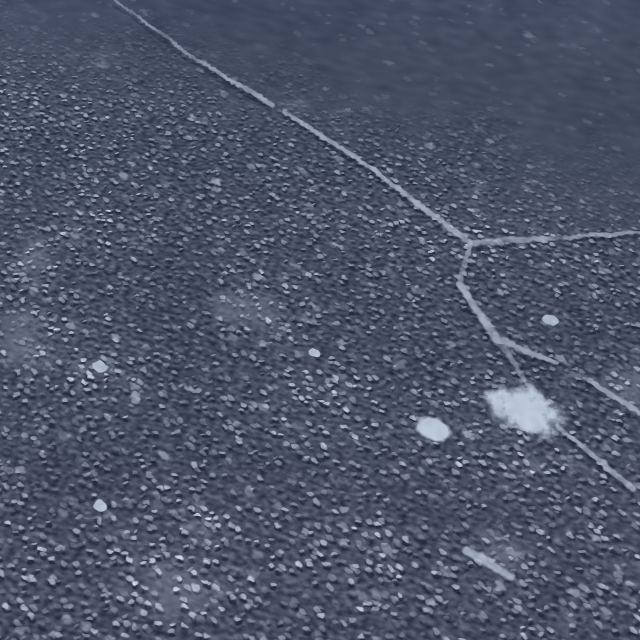
A three.js fragment shader for this texture:

```glsl
// Worn blue-grey asphalt with pale grit, dusty patches, frosted cracks and a few stones.
varying vec2 vUv;

vec2 hash2(vec2 p) {
  return fract(sin(vec2(dot(p, vec2(127.1, 311.7)), dot(p, vec2(269.5, 183.3)))) * 43758.5);
}

float corner(vec2 i, vec2 f, vec2 o) {
  return dot(hash2(i + o) * 2.0 - 1.0, f - o);
}

float gradientNoise(vec2 p) {
  vec2 i = floor(p), f = fract(p), e = vec2(1.0, 0.0);
  vec2 u = f * f * f * (f * (f * 6.0 - 15.0) + 10.0);
  return mix(mix(corner(i, f, e.yy), corner(i, f, e.xy), u.x),
             mix(corner(i, f, e.yx), corner(i, f, e.xx), u.x), u.y);
}

float fbm(vec2 p) {
  float sum = 0.0, amp = 1.0;
  for (int i = 0; i < 4; i++) {
    sum += amp * gradientNoise(p);
    p = p * 2.1 + 7.3;
    amp *= 0.5;
  }
  return sum;
}

vec2 rotate(vec2 p, float a) {
  return mat2(cos(a), sin(a), -sin(a), cos(a)) * p;
}

// Scattered tilted grains: x is the lit top, y the shadow beneath it.
vec2 grains(vec2 p, float rarity) {
  vec2 result = vec2(0.0);
  for (int k = 0; k < 9; k++) {
    vec2 id = floor(p) + vec2(mod(float(k), 3.0), floor(float(k) / 3.0)) - 1.0;
    vec2 h = hash2(id + 19.7), d = p - id - hash2(id);
    float radius = mix(0.28, 0.58, h.x), strength = pow(h.y, rarity);
    float tilt = 0.3 + 1.2 * (h.x - 0.5);
    float top = length(rotate(d, tilt) * vec2(0.75, 1.25));
    float under = length(rotate(d + vec2(-0.1, 0.45), tilt) * vec2(0.75, 1.25));
    result.x = max(result.x, strength * (1.0 - smoothstep(radius * 0.4, radius, top)));
    result.y = max(result.y, sqrt(strength) * (1.0 - smoothstep(radius * 0.4, radius * 1.1, under)));
  }
  return result;
}

// Soft line whose half width runs from w.x at a to w.y at b.
float stroke(vec2 p, vec2 a, vec2 b, vec2 w) {
  vec2 ab = b - a;
  float t = clamp(dot(p - a, ab) / dot(ab, ab), 0.0, 1.0);
  float width = mix(w.x, w.y, t);
  return 1.0 - smoothstep(width * 0.4, width + 0.001, length(p - a - ab * t));
}

float ellipse(vec2 p, vec2 centre, vec2 radii) {
  return length(rotate(p - centre, 0.3) / radii);
}

float stone(vec2 p, vec2 centre, vec2 radii) {
  return 1.0 - smoothstep(0.78, 1.1, ellipse(p, centre, radii));
}

float cracks(vec2 p) {
  vec2 fork = vec2(0.735, 0.62), split = vec2(0.777, 0.469);
  float c = 0.7 * stroke(p, vec2(0.18, 1.0), vec2(0.31, 0.905), vec2(0.002, 0.003));
  c = max(c, 0.9 * stroke(p, vec2(0.31, 0.905), vec2(0.425, 0.837), vec2(0.003, 0.005)));
  c = max(c, 0.9 * stroke(p, vec2(0.445, 0.825), vec2(0.58, 0.738), vec2(0.004)));
  c = max(c, stroke(p, vec2(0.58, 0.738), fork, vec2(0.004, 0.006)));
  c = max(c, 0.75 * stroke(p, fork, vec2(1.0, 0.637), vec2(0.007, 0.003)));
  c = max(c, 0.8 * stroke(p, fork, vec2(0.717, 0.557), vec2(0.005)));
  c = max(c, stroke(p, vec2(0.717, 0.557), split, vec2(0.006, 0.009)));
  c = max(c, 0.9 * stroke(p, split, vec2(0.87, 0.433), vec2(0.008, 0.003)));
  c = max(c, 0.9 * stroke(p, vec2(0.92, 0.405), vec2(1.0, 0.355), vec2(0.005)));
  c = max(c, 0.6 * stroke(p, split, vec2(0.82, 0.407), vec2(0.006, 0.004)));
  return max(c, 0.85 * stroke(p, vec2(0.87, 0.335), vec2(0.99, 0.236), vec2(0.004, 0.006)));
}

void main() {
  // Ground coordinates shrink and flatten towards the far edge.
  vec2 ground = vec2(vUv.x - 0.5, vUv.y) / (1.0 - 0.35 * vUv.y);
  vec2 ragged = vec2(gradientNoise(ground * 95.0), gradientNoise(ground * 95.0 + 40.0));
  float broad = fbm(vUv * 5.0 + 3.0), ripple = fbm(vUv * vec2(14.0, 20.0));
  float rough = 1.0 - smoothstep(-0.12, 0.1, vUv.y - 0.96 + 0.27 * vUv.x + 0.1 * broad);

  // Asphalt with fine mottling, smoother at the upper right.
  float tone = 0.274 + 0.035 * broad + 0.02 * ripple - 0.015 * (1.0 - rough);
  tone += 0.2 * rough * gradientNoise(rotate(ground, 0.3) * vec2(75.0, 120.0));
  tone += 0.05 * gradientNoise(rotate(vUv, 0.2) * vec2(30.0, 90.0));

  // Dusty patches and thin pale scuffs.
  float near = min(ellipse(vUv, vec2(0.39, 0.51), vec2(0.06, 0.045)), ellipse(vUv, vec2(0.28, 0.08), vec2(0.08, 0.05)));
  near = min(near, min(ellipse(vUv, vec2(0.05, 0.6), vec2(0.04)), ellipse(vUv, vec2(0.79, 0.14), vec2(0.06, 0.03))));
  near = min(near, min(ellipse(vUv, vec2(0.03, 0.47), vec2(0.08, 0.05)), ellipse(vUv, vec2(0.98, 0.4), vec2(0.05))));
  float dust = max(1.0 - smoothstep(0.3, 1.1, near + 0.9 * ripple), smoothstep(0.35, 0.9, ripple + 0.5 * broad));
  float scuff = smoothstep(0.4, 0.7, fbm(rotate(vUv, 0.2) * vec2(17.0, 40.0)));
  tone = mix(tone, 0.44, 0.6 * dust * (0.3 + 0.7 * rough));
  tone = mix(tone, 0.5, 0.6 * scuff);

  // Grit and rarer, larger chips, with ragged outlines.
  vec2 grit = grains((ground + 0.005 * ragged) * 70.0, 1.8) * rough * clamp(1.0 + 0.6 * broad, 0.5, 1.4);
  vec2 chips = grains((ground + 0.008 * ragged) * 45.0 + 5.0, 14.0) * (0.3 + 0.7 * rough);
  tone += 0.36 * grit.x - 0.13 * grit.y * (1.0 - grit.x);
  tone = mix(tone, 0.62, 0.85 * chips.x);

  // Frosted cracks with a dark lower lip.
  vec2 bent = vUv + 0.004 * vec2(gradientNoise(vUv * 32.0), gradientNoise(vUv * 32.0 + 40.0)) + 0.003 * ragged;
  float frost = cracks(bent) * clamp(0.9 + 0.8 * gradientNoise(vUv * 45.0), 0.3, 1.0);
  tone = mix(tone - 0.07 * cracks(bent + vec2(0.003, 0.007)), 0.64, frost);

  // Ragged white splash, stones and a pale sliver.
  float splash = ellipse(vUv, vec2(0.823, 0.358), vec2(0.065, 0.038)) + 0.5 * fbm(vUv * 38.0 + 2.0) + 0.3 * ripple;
  float white = 1.0 - smoothstep(0.5, 1.1, splash);
  white = max(white, stone(bent, vec2(0.677, 0.329), vec2(0.029, 0.018)));
  white = max(white, 0.9 * stone(bent, vec2(0.156, 0.427), vec2(0.013, 0.009)));
  white = max(white, 0.95 * stone(bent, vec2(0.156, 0.209), vec2(0.011, 0.01)));
  white = max(white, 0.9 * stone(bent, vec2(0.492, 0.45), vec2(0.01, 0.007)));
  white = max(white, 0.85 * stone(bent, vec2(0.86, 0.5), vec2(0.014, 0.009)));
  white = max(white, 0.75 * stroke(bent, vec2(0.73, 0.14), vec2(0.8, 0.098), vec2(0.008)));
  tone = mix(tone, 0.72 + 0.08 * gradientNoise(vUv * 60.0), white);

  // Cool tint, a touch warmer near the bottom.
  vec3 tint = mix(vec3(0.01, 0.028, 0.105), vec3(-0.002, 0.033, 0.112), vUv.y);
  gl_FragColor = vec4(max(tone, 0.14) + tint + vec3(0.0, 0.03, 0.02) * white, 1.0);
}
```
